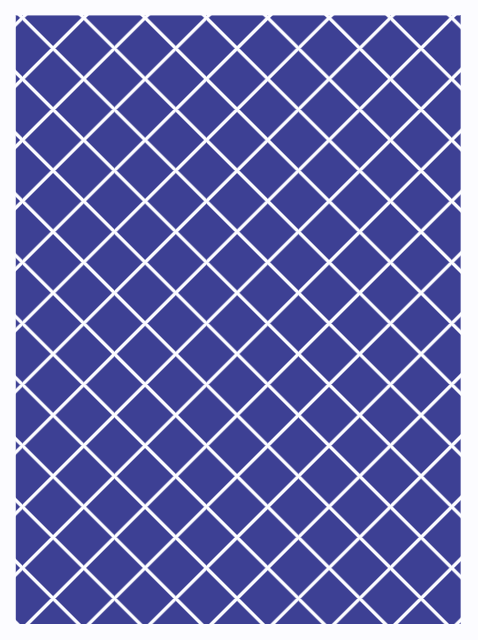
A Shadertoy shader for this pattern:

```glsl
// Blue panel with a white diagonal lattice and a plain white margin.

const vec3 BLUE  = vec3(0.24, 0.25, 0.58);
const vec3 WHITE = vec3(0.99, 0.99, 1.0);

// Positions and sizes as fractions of the canvas
const vec2 PANEL_MIN = vec2(0.0330, 0.0250);
const vec2 PANEL_MAX = vec2(0.9637, 0.9759);
const vec2 CROSSING  = vec2(0.4960, 0.5424);   // one lattice crossing
const vec2 CELL      = vec2(0.1283, 0.0955);   // diagonals of one diamond
const float LINE_WIDTH = 0.0052;               // fraction of canvas height

// Signed distance to an axis-aligned box, negative inside
float boxDistance(vec2 p, vec2 halfSize) {
    vec2 d = abs(p) - halfSize;
    return length(max(d, 0.0)) + min(max(d.x, d.y), 0.0);
}

// Distance to the nearest line of both diagonal families
float latticeDistance(vec2 p, vec2 cell) {
    vec2 q = p / cell;
    vec2 diagonals = vec2(q.x + q.y, q.x - q.y);
    vec2 toLine = abs(fract(diagonals + 0.5) - 0.5);
    return min(toLine.x, toLine.y) / length(1.0 / cell);
}

// Antialiased coverage of the region where the distance is negative
float coverage(float dist, float pixel) {
    return clamp(0.5 - dist / pixel, 0.0, 1.0);
}

void mainImage(out vec4 fragColor, in vec2 fragCoord) {
    // Coordinates with the canvas height equal to one
    float pixel = 1.0 / iResolution.y;
    vec2 scale = vec2(iResolution.x * pixel, 1.0);
    vec2 p = fragCoord * pixel;

    // Panel
    vec2 center = 0.5 * (PANEL_MIN + PANEL_MAX) * scale;
    vec2 halfSize = 0.5 * (PANEL_MAX - PANEL_MIN) * scale;
    float panel = coverage(boxDistance(p - center, halfSize), pixel);

    // Lattice lines
    float lineDist = latticeDistance(p - CROSSING * scale, CELL * scale);
    float line = coverage(lineDist - 0.5 * LINE_WIDTH, 1.3 * pixel);

    fragColor = vec4(mix(WHITE, BLUE, panel * (1.0 - line)), 1.0);
}
```
